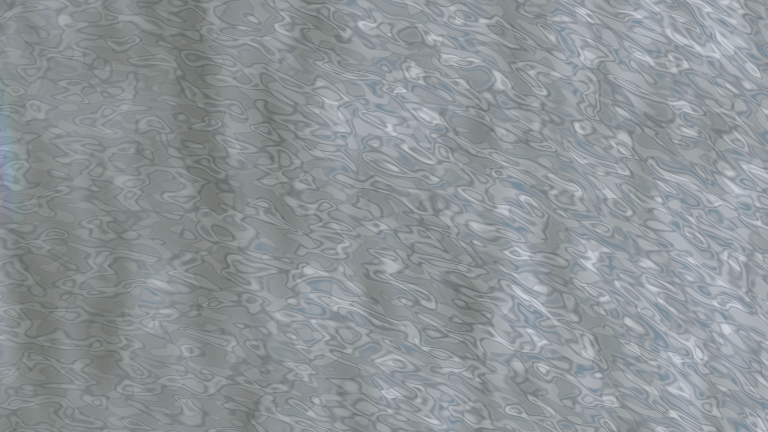
Reproduce this texture procedurally as a Shadertoy shader.

```glsl
// Grey rippled water under a pale sky: stretched, warped gradient noise is
// cut into rounded glints, dark outlines and blue channels, over soft upright
// bands of light. The ripples tilt more steeply towards the right.

vec2 hashGradient(vec2 cell) {
    float angle = 6.2832 * fract(sin(dot(cell, vec2(127.1, 311.7))) * 43758.545);
    return vec2(cos(angle), sin(angle));
}

float noise(vec2 p) {
    vec2 cell = floor(p), f = fract(p);
    vec2 w = f * f * f * (f * (f * 6.0 - 15.0) + 10.0);
    vec2 e = vec2(0.0, 1.0);
    float low = mix(dot(hashGradient(cell), f),
                    dot(hashGradient(cell + e.yx), f - e.yx), w.x);
    float high = mix(dot(hashGradient(cell + e.xy), f - e.xy),
                     dot(hashGradient(cell + e.yy), f - e.yy), w.x);
    return 1.5 * mix(low, high, w.y);
}

// Height of the water, bent so that the crests curl and fork
float rippleHeight(vec2 q) {
    q += 0.45 * vec2(noise(q * 0.6 + 3.7), noise(q * 0.6 + 19.2));
    return noise(q) + 0.28 * noise(q * 1.7 + 27.4);
}

// Soft dark contour where the height passes a level
float outline(float height, float level, float width) {
    return 1.0 - smoothstep(0.0, width, abs(height - level));
}

void mainImage(out vec4 fragColor, in vec2 fragCoord) {
    vec2 uv = fragCoord / iResolution.xy;
    vec2 p = fragCoord / iResolution.y;

    // Shear grows with x, so the slope of the ripples does too
    float drop = 0.06 * p.x + 0.16 * p.x * p.x;
    vec2 q = vec2(p.x * 15.0, (p.y + drop) * 33.0);
    float height = rippleHeight(q);
    float fine = rippleHeight(q * vec2(1.3, 1.2) + 53.0);

    // Broad upright bands of sky and shade
    float bands = 0.30 * noise(vec2(p.x * 6.5 + p.y * 0.8, p.y * 1.8 + 4.0))
                + 0.34 * noise(vec2(p.x * 13.0 + p.y * 2.0, p.y * 5.0 + 11.0));
    float shade = exp(-pow((uv.x - 0.27) / 0.13, 2.0)) * smoothstep(0.0, 0.7, uv.y);
    float sky = clamp(0.28 + 0.52 * uv.x - 0.16 * shade + bands, 0.0, 1.0);
    vec3 color = mix(vec3(0.455, 0.475, 0.46), vec3(0.645, 0.667, 0.695), sky);

    // Rounded glints with outlines and dark hearts
    float strength = mix(0.65, 1.0, smoothstep(0.1, 0.55, uv.x));
    float glint = smoothstep(-0.3, 0.2, height) - 0.5;
    float lines = outline(height, 0.08, 0.2) + 0.9 * outline(height, 0.58, 0.2);
    float fineLines = outline(fine, 0.1, 0.22);
    color += strength * (0.06 * glint + 0.045 * smoothstep(-0.3, 0.3, fine));
    color -= strength * vec3(0.125, 0.118, 0.11) * lines;
    color -= strength * 0.06 * fineLines;
    color += strength * 0.024;

    // Blue channels and bright reflections where the sky is strongest
    float open = smoothstep(0.4, 0.8, sky);
    float channel = outline(height, -0.3, 0.22) * smoothstep(0.2, -0.2, fine);
    color = mix(color, vec3(0.40, 0.49, 0.56), 0.65 * open * channel);
    float flare = smoothstep(0.2, 0.4, height) * smoothstep(0.0, 0.4, fine);
    color += 0.06 * open * flare;

    // Faint iridescent glare on the left edge
    float glare = exp(-pow(uv.x / 0.022, 2.0) - pow((uv.y - 0.62) / 0.16, 2.0));
    vec3 tint = cos(6.2832 * (uv.x * 22.0 + uv.y * 1.5 + vec3(0.3, 0.6, 0.9)));
    color += glare * (0.03 * tint + vec3(0.0, 0.03, 0.06));

    fragColor = vec4(color, 1.0);
}
```
